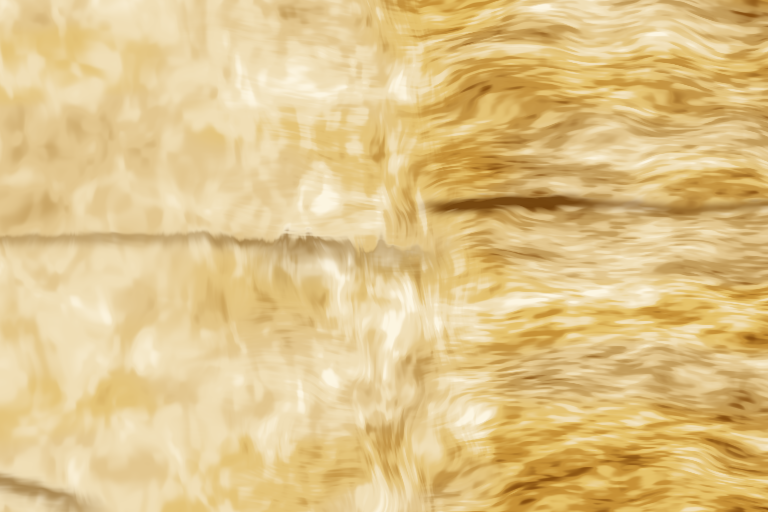
A Shadertoy shader for this texture:

```glsl
const vec3 DEEP = vec3(0.52, 0.30, 0.05);
const vec3 SHADOW = vec3(0.61, 0.46, 0.23);
const vec3 AMBER = vec3(0.78, 0.57, 0.21);
const vec3 YELLOW = vec3(0.90, 0.76, 0.41);
const vec3 BEIGE = vec3(0.77, 0.62, 0.36);
const vec3 SAND = vec3(0.89, 0.78, 0.56);
const vec3 CREAM = vec3(0.94, 0.87, 0.71);
const vec3 WHITE = vec3(0.99, 0.96, 0.88);

float hash(vec2 p) {
    return fract(sin(dot(p, vec2(127.1, 311.7))) * 43758.5);
}

// Smooth cellular noise: random cell tones blended by distance
float cellTone(vec2 p) {
    vec2 base = floor(p);
    float total = 0.0, weight = 0.0;
    for (int j = -1; j <= 1; j++)
    for (int i = -1; i <= 1; i++) {
        vec2 cell = base + vec2(i, j);
        vec2 jitter = vec2(hash(cell), hash(cell + 41.3));
        vec2 d = cell + 0.2 + 0.6 * jitter - p;
        float w = exp(-4.0 * dot(d, d));
        total += w * hash(cell + 17.9);
        weight += w;
    }
    return total / weight;
}

float waves(vec2 p) {
    return sin(p.x * 8.0 + 2.0 * sin(p.y * 9.0))
         + 0.5 * sin(p.x * 21.0 + p.y * 17.0 + sin(p.y * 31.0));
}

// Short fibres, each layer sheared against the others
float strands(vec2 p) {
    float tone = 0.0, share = 0.28;
    vec2 scale = vec2(5.0, 22.0);
    for (int i = 0; i < 4; i++) {
        float shear = 0.12 * sin(float(i) * 2.4);
        tone += share * cellTone((p + vec2(0.0, shear * p.x)) * scale + float(i) * 13.7);
        share *= 0.93;
        scale *= vec2(1.9, 2.1);
    }
    return tone - 0.005;
}

// Soft clumps, finer where the focus is better
float wool(vec2 p, float focus) {
    float broad = cellTone(p * vec2(5.0, 11.0));
    float tuft = cellTone(p * vec2(22.0, 19.0) + 7.0);
    float fine = cellTone(p * vec2(58.0, 40.0) + 3.0);
    return 0.5 + 0.45 * (broad - 0.5) + 0.4 * (tuft - 0.5) + mix(0.22, 0.4, focus) * (fine - 0.5);
}

float band(float v, float center, float width) {
    float d = (v - center) / width;
    return exp(-d * d);
}

float span(float v, float from, float to, float soft) {
    return smoothstep(from - soft, from + soft, v) * (1.0 - smoothstep(to - soft, to + soft, v));
}

// Gap with a crisp upper lip and a softer lower side
float crease(float y, float center, float above, float below) {
    float d = y - center;
    return band(d, 0.0, d > 0.0 ? above : below);
}

vec3 ramp(float t, vec3 shade, vec3 middle) {
    vec3 c = mix(DEEP, shade, smoothstep(-0.05, 0.30, t));
    c = mix(c, middle, smoothstep(0.32, 0.60, t));
    c = mix(c, CREAM, smoothstep(0.60, 0.86, t));
    return mix(c, WHITE, smoothstep(0.86, 1.1, t));
}

void mainImage(out vec4 fragColor, in vec2 fragCoord) {
    vec2 p = fragCoord / iResolution.y;
    p.x *= 1.5 * iResolution.y / iResolution.x;

    // Sharp cut face on the right, soft face on the left
    float edge = 0.88 + 0.02 * sin(p.y * 17.0) + 0.08 * (cellTone(p * vec2(9.0, 24.0)) - 0.5);
    edge -= 0.08 * smoothstep(0.6, 0.8, p.y);
    float face = smoothstep(-0.08, 0.10, p.x - edge);
    float focus = smoothstep(0.30, 0.85, p.x);

    // Fibres ripple and droop where the face turns
    float bulge = cellTone(p * vec2(8.0, 15.0) + 5.0) - 0.5;
    float droop = 0.06 * exp(-7.0 * max(p.x - 0.82, 0.0));
    vec2 flow = p + vec2(0.0, 0.009 * waves(p) + droop + 0.03 * bulge);
    vec2 curl = p + 0.012 * vec2(waves(p.yx * 1.7), waves(p * 1.4));
    float fibre = strands(flow);
    float upright = smoothstep(0.42, 0.62, cellTone(p * vec2(7.0, 9.0) + 31.0));
    float fluff = mix(fibre, strands(curl.yx + 0.02 * bulge), upright);
    float clump = wool(curl, focus);

    float softTone = 0.755 + 0.85 * (clump - 0.5) + 0.95 * focus * (fluff - 0.5);
    softTone += 0.17 * band(p.y, 0.86 - 0.04 * p.x, 0.05) + 0.15 * band(p.y, 0.31 - 0.08 * p.x, 0.05);
    softTone -= 0.09 * band(p.y, 0.45, 0.06) + 0.06 * smoothstep(0.5, 0.8, p.x);
    float faceTone = 0.53 + 1.75 * (fibre - 0.5) + 0.2 * (clump - 0.5);
    faceTone += 0.15 * band(flow.y, 0.915, 0.025) + 0.15 * band(flow.y, 0.43, 0.045);
    faceTone -= 0.10 * (1.0 - smoothstep(0.0, 0.3, p.y)) + 0.06 * band(flow.y, 0.74, 0.07);
    float tone = mix(softTone, faceTone, face);
    tone += 0.18 * band(p.x, edge + 0.03, 0.055) * (1.0 - smoothstep(0.35, 0.55, p.y));

    // Gold and pale patches
    float patches = cellTone(flow * vec2(3.0, 9.0) + 23.0);
    float gold = mix(0.6 * smoothstep(0.45, 0.8, patches), smoothstep(0.25, 0.75, patches), face);
    gold = max(gold, 0.8 * band(p.x, edge + 0.03, 0.09) * smoothstep(0.4, 0.65, p.y));
    gold = max(gold, face * (1.0 - smoothstep(0.02, 0.28, p.y)));
    gold = max(gold, 0.8 * face * band(flow.y, 0.88, 0.05));
    vec3 color = mix(ramp(tone, BEIGE, SAND), ramp(tone, AMBER, YELLOW), gold);

    // Gaps between the stacked layers, broken up by tufts
    float ragged = 0.03 * (fluff - 0.5) + 0.05 * (clump - 0.5);
    float rightLine = 0.6 + 0.008 * sin(p.x * 11.0 - 10.0) + 0.03 * (fibre - 0.5);
    float rightGap = crease(p.y, rightLine, 0.010, 0.013) * smoothstep(0.80, 0.91, p.x);
    rightGap *= mix(1.35, 0.5, smoothstep(1.04, 1.22, p.x));
    float leftLine = 0.538 - 0.03 * smoothstep(0.4, 0.7, p.x) + ragged * (0.5 + 1.5 * focus);
    float leftGap = crease(p.y, leftLine, 0.007, 0.017) * (1.0 - smoothstep(0.4, 0.8, p.x));
    leftGap *= 0.55 + 0.45 * smoothstep(0.35, 0.55, cellTone(vec2(p.x * 13.0, 3.0)));
    float cornerGap = crease(p.y, 0.06 - 0.3 * p.x + ragged, 0.014, 0.026) * (1.0 - smoothstep(0.1, 0.24, p.x));
    float overhang = crease(p.y, 0.50 + 2.5 * ragged, 0.012, 0.05) * span(p.x, 0.52, 0.84, 0.07);
    color = mix(color, SHADOW, clamp(0.85 * leftGap + 0.8 * cornerGap + 0.42 * overhang, 0.0, 0.95));
    color = mix(color, DEEP * 0.85, min(rightGap, 0.95));

    fragColor = vec4(color, 1.0);
}
```
